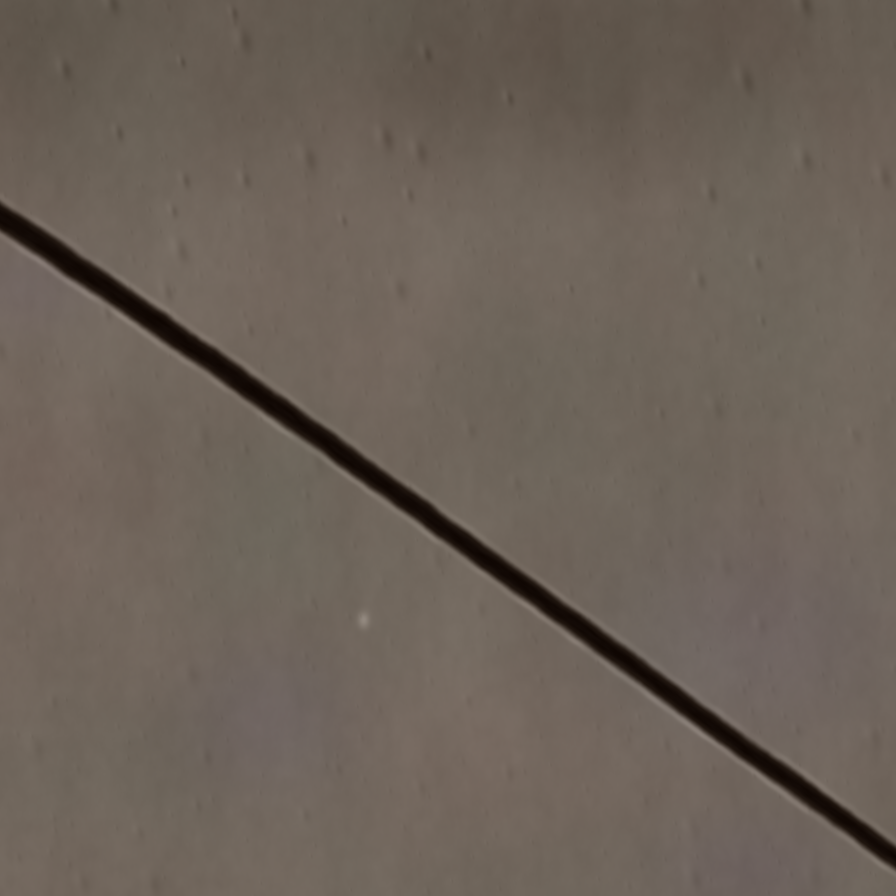
A Shadertoy shader for this texture:

```glsl
// A worn grey-brown plaster wall crossed by one dark, slightly bowed groove.
// Broad shading and layered value noise tint the wall, a jittered grid scatters
// pits, and the signed distance to the groove gives its core and pale rims.

float hash(vec2 p) {
    vec3 q = fract(vec3(p.xyx) * 0.1031);
    q += dot(q, q.yzx + 33.33);
    return fract((q.x + q.y) * q.z);
}

float noise(vec2 p) {
    vec2 i = floor(p), f = fract(p);
    f = f * f * (3.0 - 2.0 * f);
    return mix(mix(hash(i), hash(i + vec2(1, 0)), f.x),
               mix(hash(i + vec2(0, 1)), hash(i + vec2(1, 1)), f.x), f.y);
}

// Layered noise, centred on zero
float fbm(vec2 p) {
    float sum = 0.0, amp = 0.5;
    for (int i = 0; i < 4; i++) {
        sum += amp * (noise(p) - 0.5);
        p = mat2(1.6, 1.2, -1.2, 1.6) * p + 7.3;
        amp *= 0.5;
    }
    return sum;
}

// Soft elliptical patch, 1 at its centre
float patchAt(vec2 uv, vec2 centre, vec2 radius) {
    vec2 d = (uv - centre) / radius;
    return exp(-dot(d, d));
}

// Sparse pits: a dark upright dent with a lit lip beside it
float pits(vec2 uv, float cells) {
    vec2 p = uv * cells, base = floor(p);
    float relief = 0.0;
    for (int y = -1; y <= 1; y++)
    for (int x = -1; x <= 1; x++) {
        vec2 cell = base + vec2(x, y);
        float chance = hash(cell + 31.7);
        vec2 centre = cell + vec2(hash(cell + 3.1), hash(cell + 9.4));
        float size = mix(0.05, 0.13, hash(cell + 17.2));
        vec2 d = (p - centre) / (size * vec2(0.8, 1.5));
        d.x += 0.35 * d.y;
        vec2 lip = d + vec2(1.3, -0.5);
        float shape = 0.6 * exp(-dot(lip, lip)) - exp(-dot(d, d));
        relief += shape * step(0.72, chance);
    }
    return relief;
}

vec3 wall(vec2 uv) {
    vec3 col = vec3(0.436, 0.397, 0.358);

    // Broad light and shade
    float shade = -0.042 * smoothstep(0.72, 1.0, uv.y);
    shade -= 0.030 * patchAt(uv, vec2(0.61, 0.91), vec2(0.22, 0.13));
    shade -= 0.022 * patchAt(uv, vec2(0.0, 0.95), vec2(0.12, 0.14));
    shade -= 0.012 * patchAt(uv, vec2(0.31, 0.20), vec2(0.10, 0.07));
    shade += 0.014 * patchAt(uv, vec2(0.48, 0.74), vec2(0.22, 0.10));
    shade += 0.012 * patchAt(uv, vec2(0.06, 0.52), vec2(0.12, 0.20));
    shade += 0.010 * patchAt(uv, vec2(0.52, 0.18), vec2(0.28, 0.16));

    // Mottling, vertical streaks and fine grain
    shade += 0.036 * fbm(uv * 6.0 + 2.0);
    shade += 0.034 * fbm(uv * vec2(26.0, 7.0) + 11.0);
    shade += 0.024 * fbm(uv * vec2(90.0, 65.0));
    col += shade;

    // Warm, green and violet stains
    float warm = 0.7 * fbm(uv * 7.0 + 40.0);
    warm += 0.28 * patchAt(uv, vec2(0.05, 0.52), vec2(0.14, 0.16));
    warm += 0.24 * patchAt(uv, vec2(0.40, 0.69), vec2(0.15, 0.12));
    warm += 0.24 * patchAt(uv, vec2(0.52, 0.12), vec2(0.22, 0.14));
    warm += 0.20 * patchAt(uv, vec2(0.90, 0.44), vec2(0.13, 0.10));
    warm -= 0.30 * patchAt(uv, vec2(0.32, 0.40), vec2(0.14, 0.12));
    warm -= 0.20 * patchAt(uv, vec2(0.66, 0.58), vec2(0.14, 0.12));
    col += warm * vec3(0.026, -0.012, -0.004);

    float violet = patchAt(uv, vec2(0.30, 0.20), vec2(0.09, 0.08));
    violet += patchAt(uv, vec2(0.85, 0.29), vec2(0.16, 0.12));
    violet += patchAt(uv, vec2(0.84, 0.03), vec2(0.10, 0.06));
    violet += 0.8 * patchAt(uv, vec2(0.03, 0.68), vec2(0.07, 0.05));
    col += violet * vec3(-0.006, -0.004, 0.020);

    // Pits, most of them near the top, and one pale chip
    col += pits(uv, 15.0) * mix(0.025, 0.060, smoothstep(0.4, 0.9, uv.y));
    col += pits(uv + 0.37, 38.0) * 0.018;
    col += 0.13 * patchAt(uv, vec2(0.406, 0.308), vec2(0.006, 0.009));
    return col;
}

void mainImage(out vec4 fragColor, in vec2 fragCoord) {
    vec2 uv = fragCoord / iResolution.xy;
    float pixel = 1.0 / iResolution.y;
    vec3 col = wall(uv);

    // Signed distance across the groove, positive above it
    float bow = 0.055 * uv.x * (1.0 - uv.x) * (1.0 - uv.x);
    float across = (uv.y - (0.759 - 0.716 * uv.x + bow)) * 0.813;
    float along = dot(uv, vec2(0.813, -0.582));
    float wobble = 0.004 * fbm(vec2(along * 38.0, across * 30.0));
    float halfWidth = mix(0.0135, 0.0112, uv.x);
    float edge = abs(across + wobble) - halfWidth;

    // Broken pale rims, stronger on the lower side
    float worn = 0.35 + 0.9 * noise(vec2(along * 45.0, sign(across) * 5.0));
    float rim = exp(-pow((edge - 0.0048) / 0.0030, 2.0));
    col += rim * worn * (across < 0.0 ? 0.070 : 0.042);

    // Soft brown shoulder, then the near-black core
    float shoulder = 1.0 - smoothstep(-0.0045, 0.0022 + pixel, edge);
    float core = 1.0 - smoothstep(-0.0100, -0.0020, edge);
    vec3 groove = mix(vec3(0.130, 0.090, 0.062), vec3(0.066, 0.032, 0.016), core);
    groove += 0.035 * fbm(vec2(along * 60.0, across * 220.0));
    col = mix(col, groove, shoulder);

    fragColor = vec4(clamp(col, 0.0, 1.0), 1.0);
}
```
